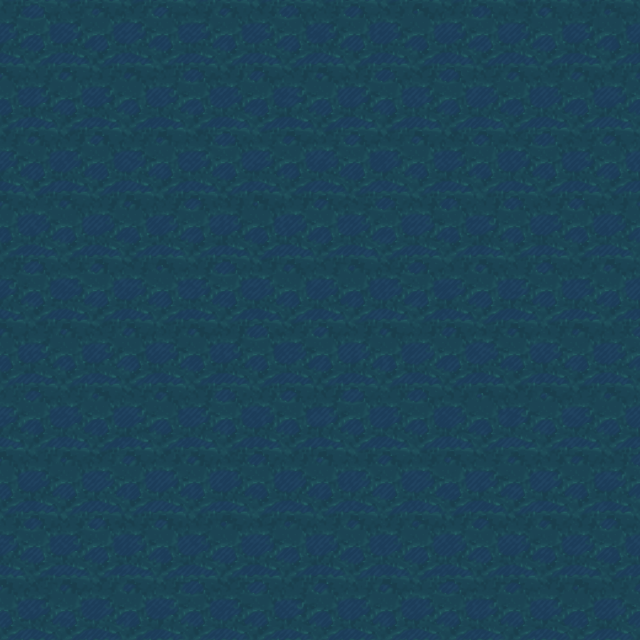
Write a Shadertoy shader that draws this pattern.

```glsl
// Mottled teal cloth with navy pebbles and arches in a half-shifted 10 by 10 repeat.

const float REPEATS = 10.0;            // tiles across and down
const float ROW_START = 0.19;          // height of the first row seam, in tiles
const vec2 PEBBLE_BIG = vec2(0.22, 0.145);
const vec2 PEBBLE_SMALL = vec2(0.155, 0.12);
const vec2 ARCH = vec2(0.38, 0.075);
const vec2 HOLLOW = vec2(0.15, 0.09);
const float ARCH_BEND = 0.55;
const float EDGE_SOFT = 0.26;
const float EDGE_ROUGH = 0.85;
const float HATCH_COUNT = 11.0;        // diagonal threads per tile
const float COARSE = 12.0;             // noise cells per tile, even numbers
const float FINE = 26.0;
const float UNTILED = 512.0;           // period beyond the canvas

const vec3 TEAL = vec3(0.108, 0.268, 0.328);
const vec3 TEAL_DEEP = vec3(0.100, 0.243, 0.300);
const vec3 TEAL_LIGHT = vec3(0.135, 0.335, 0.370);
const vec3 FLECK = vec3(0.165, 0.430, 0.430);
const vec3 NAVY = vec3(0.108, 0.238, 0.348);
const vec3 NAVY_LIGHT = vec3(0.130, 0.270, 0.382);

float hash(vec2 p) {
    vec3 q = fract(vec3(p.xyx) * 0.1031);
    q += dot(q, q.yzx + 33.33);
    return fract((q.x + q.y) * q.z);
}

// Lattice value that repeats every n cells, shifted half a tile per row.
float latticeValue(vec2 cell, float n) {
    float row = floor((cell.y + 0.5) / n);
    cell.x += 0.5 * n * row;
    return hash(mod(cell + 0.5, n) + n * 3.0);
}

float noise(vec2 p, float n) {
    vec2 c = floor(p), f = fract(p);
    f = f * f * (3.0 - 2.0 * f);
    float low = mix(latticeValue(c, n), latticeValue(c + vec2(1, 0), n), f.x);
    float high = mix(latticeValue(c + vec2(0, 1), n), latticeValue(c + vec2(1, 1), n), f.x);
    return mix(low, high, f.y);
}

float ellipse(vec2 p, vec2 radii) {
    return length(p / radii) - 1.0;
}

// Nearest navy shape over this row and its neighbours; negative inside.
float motif(vec2 p) {
    float d = 10.0;
    for (int j = -1; j <= 1; j++) {
        float row = floor(p.y) + float(j);
        float x = p.x + 0.5 * row;
        float column = floor(x + 0.5);
        float v = p.y - row;
        float u = x - column;
        float side = 0.5 - abs(u);
        float wear = hash(vec2(column, row) + 40.0);

        d = min(d, ellipse(vec2(side, v - 0.30), PEBBLE_BIG));
        d = min(d, ellipse(vec2(u, v - 0.14), PEBBLE_SMALL));
        d = min(d, ellipse(vec2(u, v - 0.90 + ARCH_BEND * u * u), ARCH));
        d = min(d, ellipse(vec2(u, v - 0.62), HOLLOW) + 0.9 * wear);
    }
    return d;
}

void mainImage(out vec4 fragColor, in vec2 fragCoord) {
    vec2 p = fragCoord / iResolution.y * REPEATS - vec2(0.0, ROW_START);

    // Grain shared by every tile, and slow wear across the cloth
    float coarse = noise(p * COARSE, COARSE);
    float fine = noise(p * FINE, FINE);
    float wear = noise(p * 1.7 + 20.0, UNTILED);
    float grain = noise(p * 17.0 + 20.0, UNTILED);

    // Ragged shapes and their pale rims
    float d = motif(p);
    d += EDGE_ROUGH * (0.65 * coarse + 0.35 * fine - 0.5) + 0.25 * (wear - 0.5);
    float navy = 1.0 - smoothstep(-EDGE_SOFT, EDGE_SOFT, d);
    float rim = exp(-pow((d - 0.38) / 0.28, 2.0));

    // Teal ground
    float mottle = 0.5 * coarse + 0.3 * fine + 0.2 * grain;
    vec3 ground = mix(TEAL_DEEP, TEAL, smoothstep(0.25, 0.5, mottle));
    ground = mix(ground, TEAL_LIGHT, 0.75 * rim * smoothstep(0.35, 0.7, mottle));
    float fleck = smoothstep(0.72, 0.95, fine) * (0.3 + 0.7 * rim);
    ground = mix(ground, FLECK, 0.6 * fleck * (0.5 + 0.5 * grain));

    // Navy fill with faint diagonal threads
    float hatch = 0.5 + 0.5 * sin(6.28318 * HATCH_COUNT * (p.x - p.y));
    float sheen = 0.35 * hatch + 0.4 * grain + 0.25 * fine;
    vec3 fill = mix(NAVY, NAVY_LIGHT, smoothstep(0.3, 0.85, sheen));

    fragColor = vec4(mix(ground, fill, navy), 1.0);
}
```
